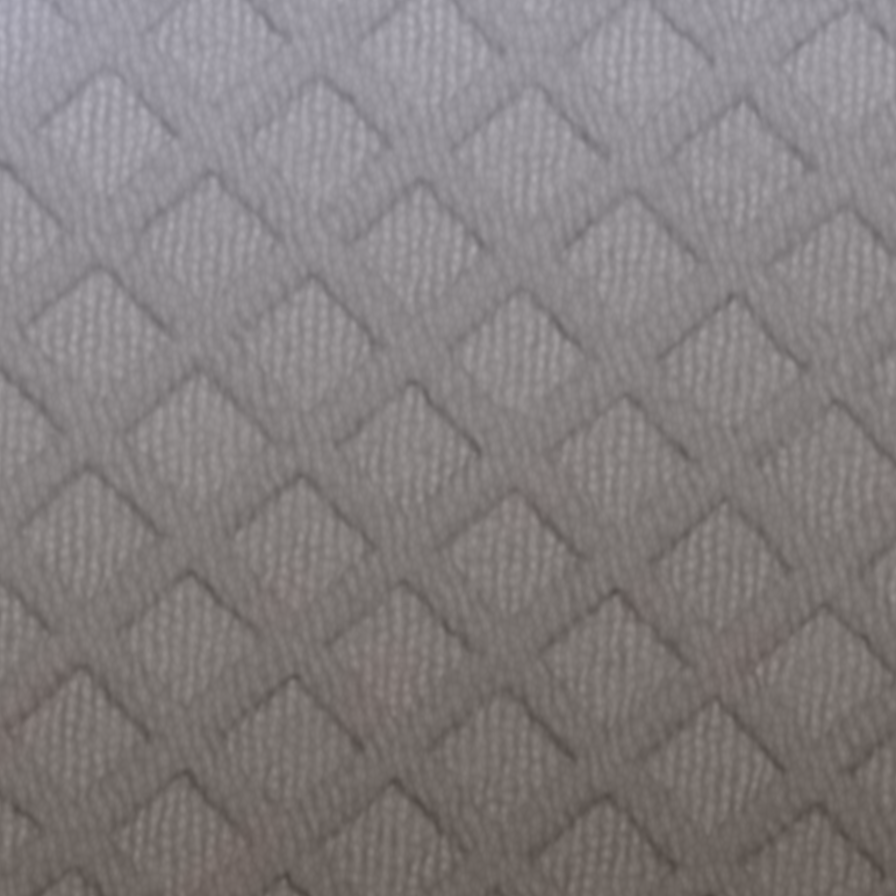
A three.js fragment shader for this texture:

```glsl
// Quilted grey knit: raised ribbed diamonds between sunken, slanted-stitch channels.
varying vec2 vUv;

float hash(vec2 p) {
  return fract(sin(dot(p, vec2(127.1, 311.7))) * 4375.85);
}

// Distance to the nearest scattered point
float cellular(vec2 p) {
  vec2 id = floor(p);
  float nearest = 2.0;
  for (int y = -1; y <= 1; y++) {
    for (int x = -1; x <= 1; x++) {
      vec2 n = id + vec2(float(x), float(y));
      vec2 point = n + vec2(hash(n), hash(n + 37.0));
      nearest = min(nearest, length(p - point));
    }
  }
  return nearest;
}

float waves(vec2 p) {
  return (sin(p.x + 1.7 * sin(p.y * 0.8)) + sin(p.y * 1.3 + 1.4 * sin(p.x * 0.7))
        + sin(dot(p, vec2(1.9, -1.6)))) / 3.0;
}

float bump(float x, float width) {
  return exp(-x * x / (width * width));
}

// Rounded yarn columns, pinched at each stitch
float knit(vec2 p) {
  float column = floor(p.x);
  float bead = cos(6.2832 * (p.y + 0.5 * mod(column, 2.0) + 0.5 * hash(vec2(column, 4.0))));
  float ridge = cos(6.2832 * (fract(p.x) - 0.5));
  return ridge * (0.8 + 0.2 * bead) + 0.22 * bead;
}

void main() {
  // Slightly skewed lattice, with hand-made wobble
  vec2 p = vUv - vec2(0.119, 0.851);
  p += 0.0028 * vec2(waves(vUv * 31.0), waves(vUv.yx * 28.0 + 5.0));
  vec2 grid = vec2(dot(p, vec2(4.234, -0.197)), dot(p, vec2(0.225, 4.456)));
  vec2 diagonal = vec2(grid.x + grid.y, grid.x - grid.y);
  vec2 id = floor(diagonal + 0.5);
  vec2 cell = diagonal - id;

  // Diamond with softly rounded corners
  float size = 0.334 + 0.022 * (hash(id) - 0.5);
  vec2 q = abs(cell) - size + 0.03;
  float edge = length(max(q, 0.0)) + min(max(q.x, q.y), 0.0) - 0.03;
  edge += 0.012 * waves(vUv * 95.0);
  float pad = 1.0 - smoothstep(-0.035, 0.035, edge);

  // Upright ribs on the pads, looser slanted stitches in the channels
  float ribs = knit(vec2(grid.x * 14.5 + 0.13 * waves(vUv * 90.0), grid.y * 14.0));
  float slant = 0.28 * grid.y * 15.0;
  float loose = knit(vec2(grid.x * 14.0 + slant + 0.25 * waves(vUv * 55.0), grid.y * 7.0));
  float uneven = 0.85 + 0.4 * waves(vUv * 37.0 + 3.0);
  float relief = uneven * mix(0.025 * loose, 0.041 * ribs, pad);
  relief += mix(-0.009, 0.011 + 0.012 * (hash(id + 9.0) - 0.5), pad);

  // Seam shadows: deep on the upper sides, faint below
  float seam = bump(edge - 0.018, 0.036);
  float upperRight = smoothstep(-0.05, 0.1, cell.x - abs(cell.y) + 0.05);
  float upperLeft = smoothstep(-0.05, 0.1, -cell.y - abs(cell.x) + 0.05);
  float strength = 0.016 + 0.066 * upperRight + 0.040 * upperLeft;
  relief -= seam * strength * (0.85 + 0.4 * waves(vUv * 42.0));
  relief -= 0.013 * bump(edge - 0.07, 0.07) * max(upperRight, upperLeft);

  // Cool light at the top fading to warm shade at the bottom
  float light = vUv.y - 0.12 * (vUv.x - 0.5) + 0.025 * waves(vUv * 6.0);
  vec3 warmShade = vec3(0.418, 0.388, 0.366);
  vec3 midGrey = vec3(0.522, 0.502, 0.496);
  vec3 coolLight = vec3(0.620, 0.612, 0.645);
  vec3 color = mix(warmShade, midGrey, smoothstep(-0.15, 0.62, light));
  color = mix(color, coolLight, smoothstep(0.35, 1.12, light));
  color += vec3(0.025, 0.028, 0.050) * exp(-7.0 * length(vUv - vec2(0.0, 1.0)));

  // Lint, worn mottling and faint rosy patches
  float lint = 0.45 - cellular(vUv * vec2(125.0, 85.0));
  float flecks = 0.45 - cellular(vUv * vec2(75.0, 42.0) + 11.0);
  relief += 0.048 * lint + 0.030 * flecks + 0.008 * waves(vUv * 75.0);
  float rosy = smoothstep(0.3, 0.9, waves(vUv * 17.0 + 2.0)) * (1.0 - smoothstep(0.3, 0.6, vUv.y));
  color += vec3(0.009, -0.003, -0.001) * rosy;
  gl_FragColor = vec4(color + relief, 1.0);
}
```
